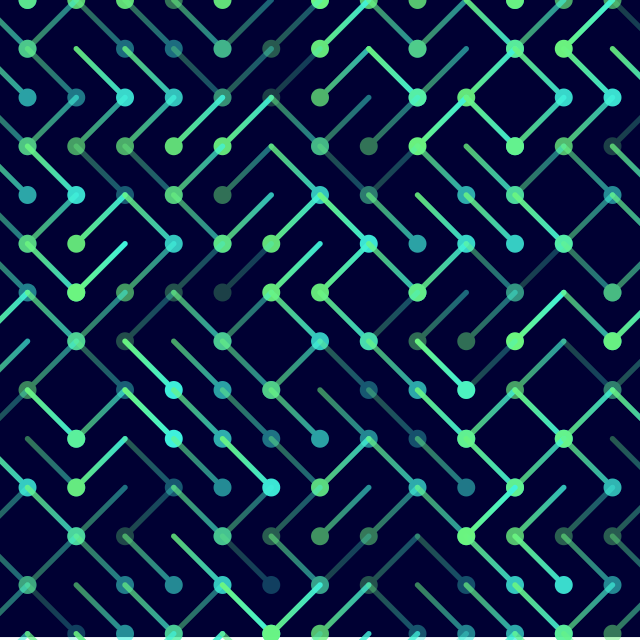
Reproduce this pattern procedurally as a three.js fragment shader.

```glsl
// A maze of diagonal strokes on a square grid, on a dark navy ground.
// Each cell hashes its slant and opacity; its stroke fades from green to cyan
// and ends in a disc at its lower end. Neighbouring cells are layered in order.

varying vec2 vUv;

const float PITCH = 0.07617;               // cell size, about 13.1 across
const vec2  ORIGIN = vec2(0.0430, 0.0098); // position of one grid node
const float STROKE_RADIUS = 0.0042;
const float DISC_RADIUS = 0.0140;
const float MIN_OPACITY = 0.25;
const float MAX_OPACITY = 1.0;
const float SLANT_SHARE = 0.5;             // share of strokes that rise to the right
const float EDGE_STRIP = 0.0046;           // bare strip along the bottom
const vec3  GROUND = vec3(0.0, 0.0, 0.2);
const vec3  BARE = vec3(1.0);
const vec3  LEFT_GREEN = vec3(0.42, 0.96, 0.50);
const vec3  RIGHT_CYAN = vec3(0.25, 0.95, 0.87);

float hash(vec2 cell, float seed) {
  return fract(sin(dot(cell, vec2(127.1, 311.7)) + seed * 74.7) * 43758.5453);
}

float segmentDistance(vec2 p, vec2 a, vec2 b) {
  vec2 ab = b - a;
  return length(p - a - ab * clamp(dot(p - a, ab) / dot(ab, ab), 0.0, 1.0));
}

float coverage(float d, float pixel) {
  return clamp(0.5 - d / pixel, 0.0, 1.0);
}

// Lays one cell's stroke and disc over the colour below; p runs 0 to 1 in the cell.
vec3 layCell(vec3 below, vec2 p, vec2 cell, float pixel) {
  float rising = step(hash(cell, 1.0), SLANT_SHARE);
  float opacity = mix(MIN_OPACITY, MAX_OPACITY, hash(cell, 2.0));

  vec2 foot = vec2(1.0 - rising, 0.0);
  vec2 head = vec2(rising, 1.0);
  float stroke = coverage(segmentDistance(p, foot, head) - STROKE_RADIUS / PITCH, pixel);
  float disc = coverage(length(p - foot) - DISC_RADIUS / PITCH, pixel);

  vec3 fade = mix(LEFT_GREEN, RIGHT_CYAN, clamp(p.x, 0.0, 1.0));
  vec3 ink = mix(fade, mix(LEFT_GREEN, RIGHT_CYAN, foot.x), disc);
  return mix(below, ink, opacity * max(stroke, disc));
}

void main() {
  vec2 grid = (vUv - ORIGIN) / PITCH;
  vec2 home = floor(grid);
  float pixel = max(fwidth(grid.x), fwidth(grid.y));

  // Ground with the bare strip below it
  vec3 color = mix(GROUND, BARE, coverage((vUv.y - EDGE_STRIP) / PITCH, pixel));

  // Rows from the top down, cells from left to right
  for (int row = 1; row >= -1; row--) {
    for (int column = -1; column <= 1; column++) {
      vec2 cell = home + vec2(float(column), float(row));
      color = layCell(color, grid - cell, cell, pixel);
    }
  }

  gl_FragColor = vec4(color, 1.0);
}
```
